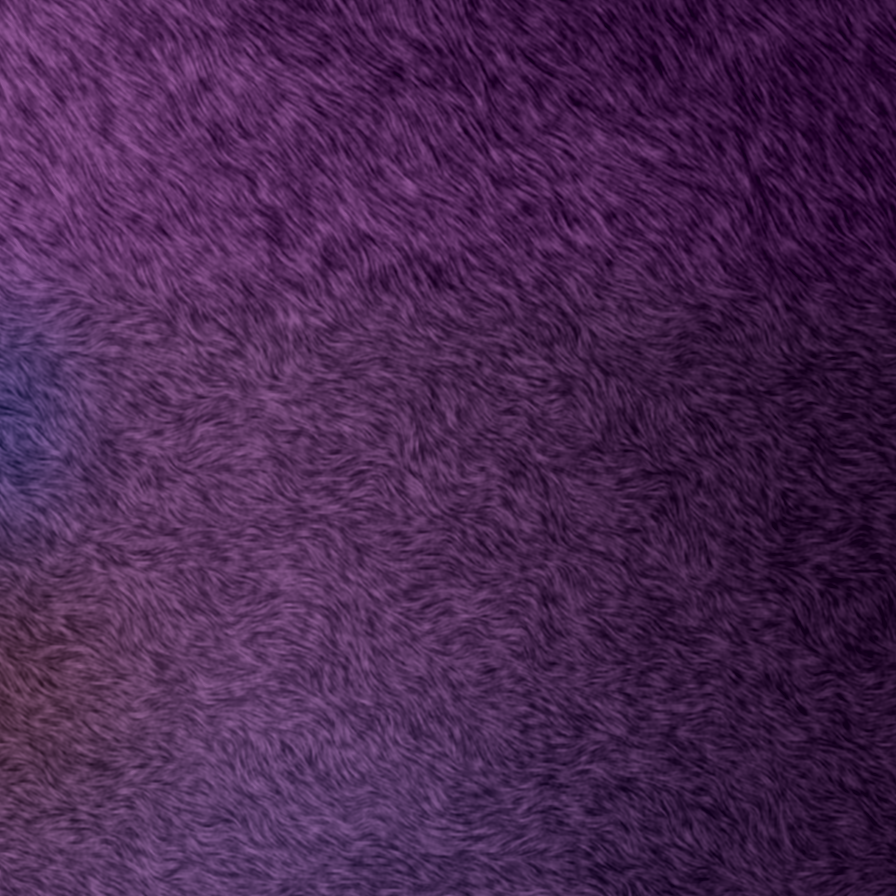
Give the GLSL for this texture, as a Shadertoy shader.

```glsl
// Short purple fur under soft light that fades from left to right.
// Fine noise is averaged along a bending nap direction to form hairs; clumps
// of softer noise and broad coloured glows shade the pile.

const vec3 SHADOW_PLUM = vec3(0.125, 0.030, 0.155);
const vec3 LIT_MAUVE   = vec3(0.470, 0.295, 0.490);
const vec3 BLUE_CAST   = vec3(-0.075, 0.015, 0.055);
const vec3 BROWN_CAST  = vec3(0.000, 0.000, -0.075);
const vec3 VIOLET_CAST = vec3(-0.025, 0.012, 0.022);
const vec3 MAGENTA_CAST = vec3(0.010, -0.022, 0.015);

const float HAIR_DENSITY = 320.0;
const int HAIR_TAPS = 9;

float hash(vec2 p) {
    vec3 q = fract(p.xyx * 0.1031);
    q += dot(q, q.yzx + 33.33);
    return fract((q.x + q.y) * q.z);
}

float valueNoise(vec2 p) {
    vec2 cell = floor(p);
    vec2 f = fract(p);
    f = f * f * (3.0 - 2.0 * f);
    float low  = mix(hash(cell), hash(cell + vec2(1, 0)), f.x);
    float high = mix(hash(cell + vec2(0, 1)), hash(cell + vec2(1, 1)), f.x);
    return mix(low, high, f.y);
}

// Signed layered noise, centred on zero
float clumps(vec2 p, float scale) {
    float sum = 0.0;
    float weight = 0.5;
    for (int i = 0; i < 3; i++) {
        sum += weight * (valueNoise(p * scale + float(i) * 17.3) - 0.5);
        scale *= 2.1;
        weight *= 0.7;
    }
    return sum;
}

// Soft elliptical patch of light or colour
float glow(vec2 p, vec2 centre, vec2 radius) {
    vec2 d = (p - centre) / radius;
    return exp(-dot(d, d));
}

// Angle of the hairs: steep and orderly at the top, flatter and ruffled below
float napAngle(vec2 p, float upper) {
    float ruffle = valueNoise(p * 13.0 + 41.0) + valueNoise(p * 37.0 + 7.0) - 1.0;
    return mix(-0.45, -0.85, upper) + ruffle * mix(1.3, 0.6, upper);
}

// Noise smeared along the nap, centred on zero
float hairs(vec2 p, float angle, float reach) {
    vec2 along = vec2(cos(angle), sin(angle)) * reach;
    float sum = 0.0;
    for (int i = 0; i < HAIR_TAPS; i++) {
        float t = float(i) / float(HAIR_TAPS - 1) - 0.5;
        sum += valueNoise((p + along * t) * HAIR_DENSITY + 11.0);
    }
    return sum / float(HAIR_TAPS) - 0.5;
}

// Broad brightness of the pile
float lighting(vec2 p) {
    float light = mix(0.70, 0.15, smoothstep(0.0, 1.05, p.x));
    light += 0.17 * glow(p, vec2(0.36, 0.20), vec2(0.28, 0.22));
    light += 0.15 * glow(p, vec2(0.02, 0.82), vec2(0.20, 0.25));
    light += 0.13 * glow(p, vec2(0.72, 0.76), vec2(0.26, 0.10));
    light += 0.06 * glow(p, vec2(0.35, 0.58), vec2(0.25, 0.20));
    light -= 0.15 * glow(p, vec2(0.02, 0.22), vec2(0.14, 0.20));
    light -= 0.14 * glow(p, vec2(0.00, 0.54), vec2(0.08, 0.12));
    light -= 0.12 * glow(p, vec2(0.45, 1.02), vec2(0.32, 0.15));
    light -= 0.08 * glow(p, vec2(1.00, 0.38), vec2(0.16, 0.35));
    return light;
}

// Local shifts of hue
vec3 colourCast(vec2 p, float upper) {
    return BLUE_CAST * glow(p, vec2(0.0, 0.53), vec2(0.09, 0.14))
         + BROWN_CAST * glow(p, vec2(0.0, 0.22), vec2(0.17, 0.16))
         + VIOLET_CAST * glow(p, vec2(0.35, 0.05), vec2(0.45, 0.20))
         + MAGENTA_CAST * upper;
}

void mainImage(out vec4 fragColor, in vec2 fragCoord) {
    vec2 p = fragCoord / iResolution.xy;
    float upper = smoothstep(0.60, 0.76, p.y + 0.05 * clumps(p, 9.0));

    // Hairs over clumps over broad light
    float strand = hairs(p, napAngle(p, upper), mix(0.010, 0.015, upper));
    float tone = lighting(p);
    float depth = mix(0.75, 1.0, smoothstep(0.0, 0.5, tone));
    tone += depth * strand * mix(1.25, 1.65, upper);
    tone += depth * clumps(p, 34.0) * mix(0.34, 0.46, upper);
    tone += 0.14 * clumps(p, 7.0);

    vec3 colour = mix(SHADOW_PLUM, LIT_MAUVE, clamp(tone, -0.15, 1.2));
    colour += colourCast(p, upper);
    fragColor = vec4(clamp(colour, 0.0, 1.0), 1.0);
}
```
